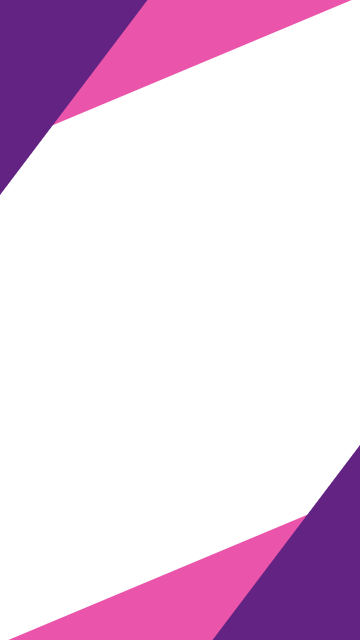
This background is drawn by a WebGL 1 fragment shader. Its source:

```glsl
precision highp float;
// White page with purple and pink slanted wedges in two opposite corners.

uniform vec2 u_resolution;

const vec3 PAPER  = vec3(1.0);
const vec3 PINK   = vec3(0.92, 0.33, 0.67);
const vec3 PURPLE = vec3(0.385, 0.137, 0.515);

// Wedge edges in the lower half, as fractions of the canvas
const vec2 PINK_START   = vec2(0.0231, 0.0);
const vec2 PINK_END     = vec2(0.8519, 0.1953);
const vec2 PURPLE_START = vec2(0.5903, 0.0);
const vec2 PURPLE_END   = vec2(1.0, 0.3047);

const float EDGE_SOFTNESS = 1.0; // width of the smoothed edge in pixels

// Smooth coverage of the half plane to the right of the line from a to b
float rightOf(vec2 p, vec2 a, vec2 b) {
  vec2 along = normalize((b - a) * u_resolution);
  vec2 offset = (p - a) * u_resolution;
  float distanceRight = along.y * offset.x - along.x * offset.y;
  return clamp(0.5 + distanceRight / EDGE_SOFTNESS, 0.0, 1.0);
}

void main() {
  vec2 uv = gl_FragCoord.xy / u_resolution;

  // Half-turn symmetry: fold the upper half onto the lower one
  vec2 p = uv.y > 0.5 ? 1.0 - uv : uv;

  // Pink wedge, then the purple wedge over it
  vec3 color = mix(PAPER, PINK, rightOf(p, PINK_START, PINK_END));
  color = mix(color, PURPLE, rightOf(p, PURPLE_START, PURPLE_END));

  gl_FragColor = vec4(color, 1.0);
}
```
